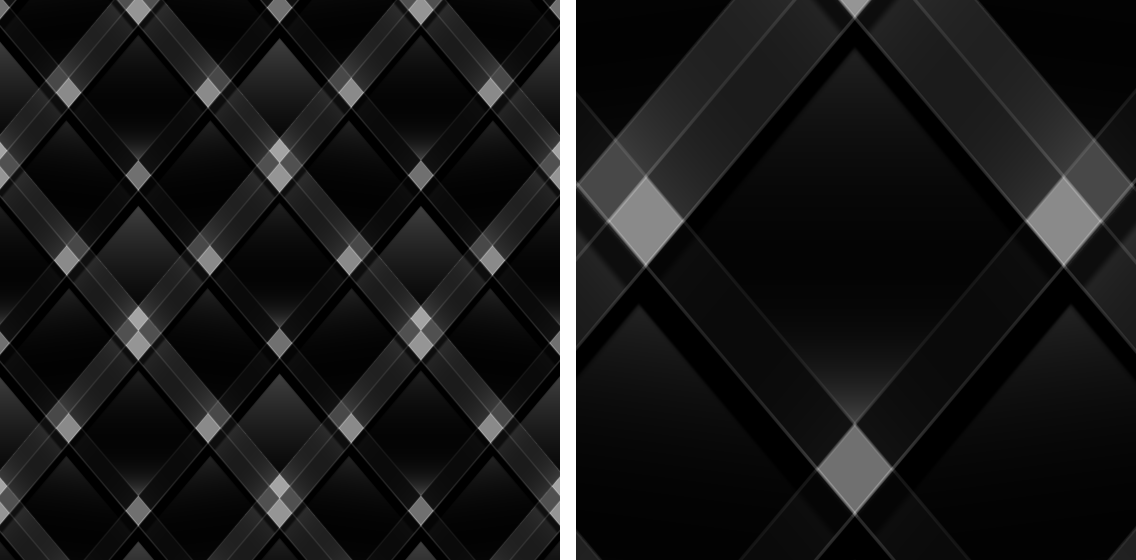
Left, the full canvas; right, a detail of the centre.
Write a WebGL 1 fragment shader that draws this pattern.

```glsl
precision highp float;
uniform vec2 u_resolution;

#define PERIOD vec2(0.5046, 0.599)
#define ORIGIN vec2(0.4993, 0.7526)
#define LINE_HALF_WIDTH 0.0008
#define OUTER_BAND 0.23
#define INNER_BAND 0.19
#define NARROW_BAND 0.07
#define CROSSING_GLOW 0.30
#define GAP_SHADE 0.65
#define LINE_GLOW 0.20

// Distance between two phases on a unit circle
float phaseDistance(float t, float center) {
  return abs(fract(t - center + 0.5) - 0.5);
}

// Soft mask of the stripe between two phases
float stripe(float t, float lo, float hi, float soft) {
  float halfWidth = 0.5 * (hi - lo);
  return 1.0 - smoothstep(halfWidth - soft, halfWidth + soft,
                          phaseDistance(t, 0.5 * (lo + hi)));
}

float thinLine(float t, float center, float aa) {
  float halfWidth = LINE_HALF_WIDTH * length(1.0 / PERIOD);
  return 1.0 - smoothstep(max(halfWidth - 0.5 * aa, 0.0), halfWidth + aa,
                          phaseDistance(t, center));
}

// Position from 0 to 1 inside the wide or the narrow tile span
float alongTile(float t) {
  return clamp(t < 0.66 ? (t - 0.19) / 0.375 : (t - 0.70) / 0.30, 0.0, 1.0);
}

// Bands brighten toward the crossings
float bandGlow(float s) {
  return 0.45 + 0.55 * s * s * s + 0.3 * pow(1.0 - s, 3.0);
}

// Fine lines of one diagonal direction
float lineSet(float t, float aa) {
  return 0.55 * thinLine(t, 0.0, aa) + 0.7 * thinLine(t, 0.0725, aa)
       + thinLine(t, 0.161, aa) + 0.5 * thinLine(t, 0.565, aa)
       + thinLine(t, 0.654, aa);
}

float gaps(float t) {
  return max(stripe(t, 0.163, 0.192, 0.008), stripe(t, 0.658, 0.70, 0.008));
}

void main() {
  vec2 p = gl_FragCoord.xy / u_resolution.y;
  vec2 q = (p - ORIGIN) / PERIOD;

  // Diagonal phases, both growing downward
  float a = fract(q.x - q.y);
  float b = fract(-q.x - q.y);
  float aa = length(1.0 / PERIOD) / u_resolution.y;
  float soft = max(0.6 * aa, 0.003);

  vec2 outer = vec2(stripe(a, 0.0, 0.0725, soft), stripe(b, 0.0, 0.0725, soft));
  vec2 inner = vec2(stripe(a, 0.0725, 0.161, soft), stripe(b, 0.0725, 0.161, soft));
  vec2 narrow = vec2(stripe(a, 0.565, 0.654, soft), stripe(b, 0.565, 0.654, soft));
  vec2 wideTile = vec2(stripe(a, 0.19, 0.565, soft), stripe(b, 0.19, 0.565, soft));
  vec2 smallTile = vec2(stripe(a, 0.70, 1.0, soft), stripe(b, 0.70, 1.0, soft));

  // Tiles with vertical gradients
  float sa = alongTile(a);
  float sb = alongTile(b);
  float fall = 0.5 * (sa + sb);
  float fade = pow(1.0 - fall, 3.0);
  float mixedTile = wideTile.x * smallTile.y + wideTile.y * smallTile.x;
  float shade = wideTile.x * wideTile.y * (0.13 * fade + 0.28 * pow(fall, 7.0));
  shade += smallTile.x * smallTile.y * (0.03 + 0.22 * pow(1.0 - fall, 1.3));
  shade += mixedTile * (0.14 * fade + 0.03 * pow(fall, 5.0));

  // Translucent bands, each lit along the other direction
  vec2 glow = vec2(bandGlow(sb), bandGlow(sa));
  shade += dot(OUTER_BAND * outer + INNER_BAND * inner + NARROW_BAND * narrow, glow);

  // Dark gaps beside the tiles
  shade *= (1.0 - GAP_SHADE * gaps(a)) * (1.0 - GAP_SHADE * gaps(b));

  // Bright diamonds where bands cross
  vec2 node = inner + narrow;
  shade += CROSSING_GLOW * (node.x * node.y + outer.x * outer.y);

  // Fine lines
  shade += LINE_GLOW * (lineSet(a, aa) * glow.x + lineSet(b, aa) * glow.y);

  gl_FragColor = vec4(vec3(clamp(shade, 0.0, 1.0)), 1.0);
}
```
